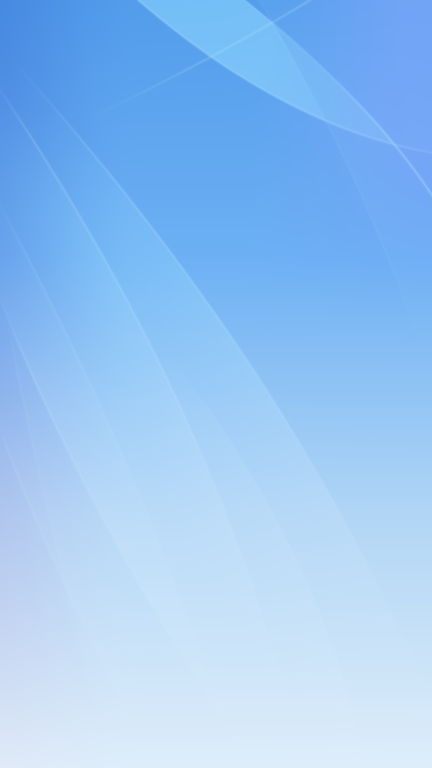
Reproduce this background procedurally as a WebGL 1 fragment shader.

```glsl
precision highp float;
uniform vec2 u_resolution;

#define SHEET_TINT vec3(0.25, 0.45, 0.80)
#define LOW_TINT vec3(0.30, 0.36, 0.75)
#define RIM_COLOR vec3(0.74, 0.90, 1.0)
#define VIOLET vec3(0.46, 0.64, 0.97)
#define RIM_WIDTH 0.003
#define RIM_STRENGTH 0.55
#define LENS_GLOW 0.72

// Four evenly spaced colour stops
vec3 ramp(float t, vec3 a, vec3 b, vec3 c, vec3 d) {
  float s = clamp(t, 0.0, 1.0) * 3.0;
  vec3 upper = mix(a, b, clamp(s, 0.0, 1.0));
  vec3 lower = mix(c, d, clamp(s - 2.0, 0.0, 1.0));
  return mix(upper, lower, clamp(s - 1.0, 0.0, 1.0));
}

// Signed distance to the parabola across = k.x + k.y*along + k.z*along^2
float bend(float along, float across, vec3 k, float ratio) {
  float slope = (k.y + 2.0 * k.z * along) * ratio;
  return (k.x + along * (k.y + along * k.z) - across) / length(vec2(1.0, slope));
}

// Rises over a..b and falls over c..d
float span(float v, float a, float b, float c, float d) {
  return smoothstep(a, b, v) * (1.0 - smoothstep(c, d, v));
}

float inside(float d) {
  float pixel = 1.0 / u_resolution.x;
  return smoothstep(-pixel, pixel, d);
}

// Screen blend, shifting from blue to a paler tint lower down
vec3 glow(vec3 col, float amount) {
  float t = 1.0 - gl_FragCoord.y / u_resolution.y;
  vec3 tint = mix(SHEET_TINT, LOW_TINT, smoothstep(0.35, 0.65, t));
  return 1.0 - (1.0 - col) * (1.0 - amount * tint);
}

// Translucent sheet on the positive side, with a bright rim
vec3 sheet(vec3 col, float d, float fill, float reach, float rim) {
  col = glow(col, fill * inside(d) * exp(-max(d, 0.0) / reach));
  return mix(col, RIM_COLOR, RIM_STRENGTH * rim * exp(-d * d / (RIM_WIDTH * RIM_WIDTH)));
}

void main() {
  vec2 uv = gl_FragCoord.xy / u_resolution;
  float x = uv.x;
  float t = 1.0 - uv.y;
  float aspect = u_resolution.x / u_resolution.y;

  // Sky: violet left edge, clear blue body, violet upper right
  vec3 edgeSky = ramp(t, vec3(0.27, 0.53, 0.88), vec3(0.36, 0.58, 0.90),
                      vec3(0.68, 0.76, 0.925), vec3(0.88, 0.915, 0.97));
  vec3 bodySky = ramp(t, vec3(0.32, 0.61, 0.92), vec3(0.425, 0.69, 0.955),
                      vec3(0.69, 0.835, 0.96), vec3(0.87, 0.93, 0.98));
  vec3 col = mix(edgeSky, bodySky, smoothstep(-0.08, 0.32, x));
  col = mix(col, VIOLET, 0.85 * smoothstep(0.55, 1.0, x) * (1.0 - smoothstep(0.15, 0.45, t)));

  // Long sweeping sheets from the left edge
  float sweep = bend(t, x, vec3(-0.0983, 1.6695, -0.5126), aspect);
  col = sheet(col, sweep, 0.42 * span(t, 0.08, 0.38, 0.5, 0.95), 0.3,
              0.4 * span(t, 0.05, 0.25, 0.4, 0.75));
  float inner = bend(t, x, vec3(-0.4471, 2.265, -0.973), aspect);
  col = sheet(col, inner, 0.18 * span(t, 0.42, 0.6, 0.75, 1.1), 0.2,
              0.1 * span(t, 0.45, 0.6, 0.8, 1.0));
  float second = bend(t, x, vec3(-0.1462, 1.302, -0.45), aspect);
  col = sheet(col, second, 0.26 * span(t, 0.1, 0.35, 0.65, 0.95), 0.18,
              0.38 * span(t, 0.08, 0.2, 0.5, 0.9));
  float third = bend(t, x, vec3(-0.2775, 1.116, -0.2865), aspect);
  col = sheet(col, third, 0.12 * span(t, 0.25, 0.4, 0.7, 1.0), 0.12,
              0.2 * span(t, 0.22, 0.35, 0.55, 0.95));

  // Lower folds, lit on their right side
  float fold = bend(t, x, vec3(-0.221, 0.412, 0.396), aspect);
  col = sheet(col, -fold, 0.26 * span(t, 0.3, 0.55, 0.75, 1.0), 0.14,
              0.4 * span(t, 0.36, 0.5, 0.75, 0.95));
  float lowFold = bend(t, x, vec3(-0.2773, 0.3156, 0.3207), aspect);
  col = sheet(col, -lowFold, 0.12 * span(t, 0.5, 0.65, 0.8, 1.0), 0.08,
              0.3 * span(t, 0.54, 0.62, 0.75, 1.0));
  float steepFold = bend(t, x, vec3(-0.1069, 0.2447, 0.1227), aspect);
  col = sheet(col, -steepFold, 0.08 * span(t, 0.4, 0.55, 0.8, 1.0), 0.08,
              0.16 * span(t, 0.4, 0.5, 0.8, 1.0));

  // Lens of light where two upper arcs overlap
  float arc = bend(x, t, vec3(-0.1836, 0.6659, -0.2833), 1.0 / aspect) / aspect;
  float shoulder = bend(t, x, vec3(0.567, 2.2256, -2.051), aspect);
  float veil = bend(t, x, vec3(0.6, 1.0546, -0.498), aspect);
  float lens = inside(arc) * inside(shoulder);
  float lensFade = mix(0.6, 1.0, inside(veil)) * (1.0 - 0.5 * smoothstep(0.55, 0.95, x));
  col = glow(col, LENS_GLOW * lens * lensFade);
  col = sheet(col, -veil, 0.1 * (1.0 - smoothstep(0.25, 0.5, t)), 0.25,
              0.1 * (1.0 - smoothstep(0.3, 0.5, t)));
  col = sheet(col, arc, 0.06, 0.3, 0.42 * (1.0 - 0.4 * smoothstep(0.8, 1.0, x)));
  float upper = 1.0 - smoothstep(0.28, 0.4, t);
  col = sheet(col, shoulder, 0.08 * (1.0 - smoothstep(0.1, 0.28, t)), 0.1,
              upper * (0.2 + 0.4 * smoothstep(0.08, 0.18, t)));

  // Thin crossing ray
  float ray = bend(t, x, vec3(0.718, -2.92, -2.545), aspect);
  col = sheet(col, ray, 0.0, 0.1, 0.4 * (1.0 - smoothstep(0.06, 0.17, t)));

  gl_FragColor = vec4(col, 1.0);
}
```
